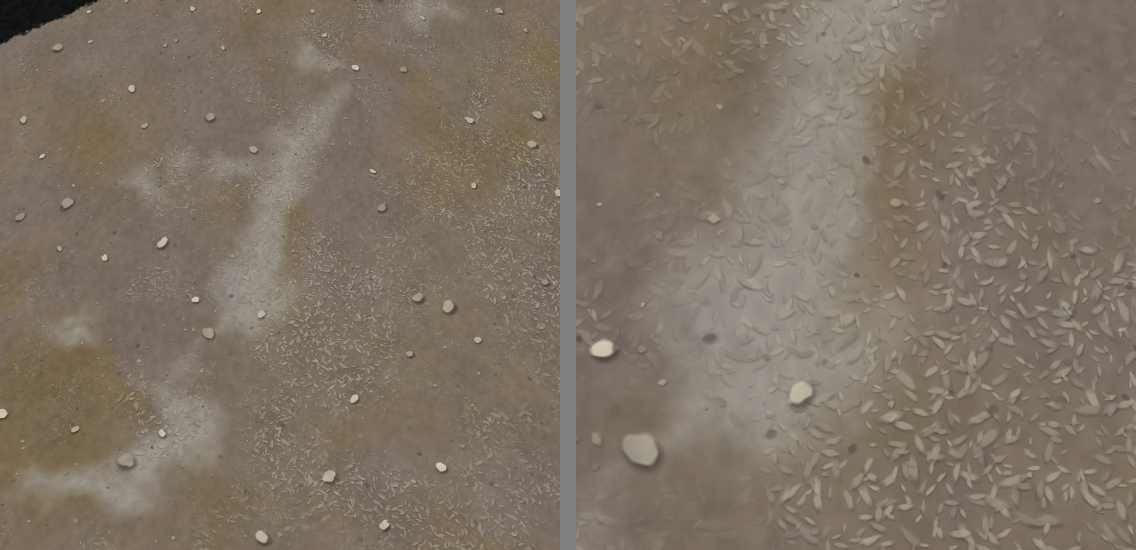
Left, the full canvas; right, a detail of the centre.
Give the GLSL for this texture, as a Shadertoy shader.

```glsl
// Bare brown ground seen at a slant: mottled soil, a winding trail of pale dust,
// short straw-like grit and scattered stones, with a dark gap in the top corner.
// Soil and dust are layered value noise; grit and stones are jittered grid ellipses.

const vec3 SOIL = vec3(0.480, 0.428, 0.365);
const vec3 OCHRE = vec3(0.468, 0.402, 0.295);
const vec3 MAUVE = vec3(0.478, 0.425, 0.388);
const vec3 DUST = vec3(0.605, 0.585, 0.555);
const vec3 STRAW = vec3(0.675, 0.640, 0.580);
const vec3 STONE = vec3(0.760, 0.720, 0.650);
const vec3 GAP = vec3(0.075, 0.078, 0.080);

// Dust trail and loose patches: x, y, radius
const vec3 TRAIL[9] = vec3[9](
    vec3(0.610, 0.820, 0.010), vec3(0.525, 0.740, 0.035), vec3(0.512, 0.640, 0.040),
    vec3(0.455, 0.480, 0.075), vec3(0.390, 0.400, 0.005), vec3(0.280, 0.320, 0.012),
    vec3(0.355, 0.225, 0.045), vec3(0.220, 0.115, 0.050), vec3(0.060, 0.135, 0.020));
const vec3 PATCHES[6] = vec3[6](
    vec3(0.235, 0.650, 0.030), vec3(0.325, 0.688, 0.024), vec3(0.135, 0.415, 0.030),
    vec3(0.430, 0.705, 0.030), vec3(0.560, 0.885, 0.026), vec3(0.780, 0.975, 0.030));

vec3 hash3(vec2 p, float seed) {
    vec3 q = fract(vec3(p.xyx + seed * 7.31) * vec3(0.1031, 0.1030, 0.0973));
    q += dot(q, q.yxz + 33.33);
    return fract((q.xxy + q.yzz) * q.zyx);
}

float noise(vec2 p) {
    vec2 i = floor(p), f = fract(p);
    f = f * f * (3.0 - 2.0 * f);
    float low = mix(hash3(i, 0.0).x, hash3(i + vec2(1, 0), 0.0).x, f.x);
    float high = mix(hash3(i + vec2(0, 1), 0.0).x, hash3(i + vec2(1, 1), 0.0).x, f.x);
    return mix(low, high, f.y);
}

float fbm(vec2 p) {
    float sum = 0.0, amp = 0.5;
    for (int i = 0; i < 4; i++) {
        sum += amp * noise(p);
        p = mat2(1.6, 1.2, -1.2, 1.6) * p + 17.3;
        amp *= 0.5;
    }
    return sum / 0.9375;
}

mat2 rotation(float a) { return mat2(cos(a), sin(a), -sin(a), cos(a)); }

// Ellipses in jittered cells: x = cover, y = random tone, z = shadow below
vec3 scatter(vec2 p, float share, vec2 radii, float turn, float soft, float seed) {
    vec3 result = vec3(0.0, 0.5, 0.0);
    vec2 cell = floor(p);
    for (int k = 0; k < 9; k++) {
        vec2 id = cell + vec2(k % 3 - 1, k / 3 - 1);
        vec3 place = hash3(id, seed), kind = hash3(id, seed + 3.0);
        if (kind.x > share) continue;
        vec2 size = radii * mix(0.55, 1.25, kind.y * kind.y);
        vec2 offset = p - id - 0.12 - 0.76 * place.xy;
        mat2 spin = rotation((place.z - 0.5) * turn);
        vec2 q = spin * offset / size;
        vec2 below = spin * (offset + vec2(-0.25, 0.5) * size.y) / size;
        float chip = 0.5 * (noise(q * 1.4 + id * 5.0) - 0.5);
        float cover = 1.0 - smoothstep(1.0 - soft, 1.0 + soft, length(q) + chip);
        float shade = 1.0 - smoothstep(0.7, 1.6, length(below));
        if (cover > result.x) result.xy = vec2(cover, kind.z);
        result.z = max(result.z, shade);
    }
    return result;
}

// Distance to a segment whose radius changes along its length
float taper(vec2 p, vec3 a, vec3 b) {
    vec2 along = b.xy - a.xy;
    float t = clamp(dot(p - a.xy, along) / dot(along, along), 0.0, 1.0);
    return length(p - a.xy - along * t) - mix(a.z, b.z, t);
}

float dustDistance(vec2 p) {
    float d = 1.0;
    for (int i = 0; i < 8; i++) d = min(d, taper(p, TRAIL[i], TRAIL[i + 1]));
    for (int i = 0; i < 6; i++) {
        vec2 q = (p - PATCHES[i].xy) * vec2(0.75, 1.5);
        d = min(d, length(q) - PATCHES[i].z);
    }
    return d;
}

float blob(vec2 p, vec2 center, vec2 radii) {
    return exp(-dot((p - center) / radii, (p - center) / radii));
}

void mainImage(out vec4 fragColor, in vec2 fragCoord) {
    vec2 p = fragCoord / iResolution.y;
    // Ground plane: features shrink towards the top
    float scale = 1.2 - 0.65 * p.y;
    vec2 ground = vec2((p.x - 0.5) / scale, -log(scale) / 0.65);

    // Soil
    float broad = fbm(ground * 4.0 + 3.0), fine = fbm(ground * 95.0);
    vec3 color = mix(SOIL, OCHRE, smoothstep(0.45, 0.72, broad));
    color = mix(color, MAUVE, smoothstep(0.45, 0.7, fbm(ground * 5.0 + 41.0)));
    color *= 1.0 + 0.16 * (fbm(ground * 14.0 + 9.0) - 0.5) + 0.17 * (fine - 0.5);

    // Pale dust
    vec2 warp = vec2(fbm(p * 13.0), fbm(p * 13.0 + 50.0)) - 0.5;
    float dust = 1.0 - smoothstep(-0.045, 0.03, dustDistance(p + 0.11 * warp));
    dust *= 0.55 + 0.7 * fbm(ground * 28.0);
    color = mix(color, DUST * (0.93 + 0.14 * fine), clamp(dust, 0.0, 0.9));

    // Straw-like grit, thickest beside the trail
    float thick = 0.38 * blob(p, vec2(0.57, 0.41), vec2(0.11, 0.16))
        + 0.28 * blob(p, vec2(0.97, 0.53), vec2(0.12, 0.11))
        + 0.20 * blob(p, vec2(0.50, 0.10), vec2(0.22, 0.16))
        + 0.14 * smoothstep(0.4, 0.75, p.x) + 0.20 * dust;
    float grit = smoothstep(0.42, 0.92, fbm(ground * 11.0 + 70.0) + thick);
    for (int i = 0; i < 2; i++) {
        vec2 q = rotation(0.7 * float(i)) * ground * (76.0 + 26.0 * float(i));
        vec3 straw = scatter(q, 0.7, vec2(0.50, 0.19), 6.28, 0.45, 11.0 + float(i));
        color *= 1.0 - 0.16 * grit * straw.z;
        color = mix(color, STRAW * (0.82 + 0.24 * straw.y), 0.72 * grit * straw.x);
    }

    // Pebbles, then larger pale stones
    vec3 pebble = scatter(ground * 36.0, 0.42, vec2(0.12, 0.085), 2.0, 0.4, 23.0);
    color *= 1.0 - 0.18 * pebble.z;
    color = mix(color, STONE * mix(0.45, 0.95, pebble.y), 0.75 * pebble.x);
    vec3 stone = scatter(ground * 9.5, 0.36, vec2(0.115, 0.085), 1.6, 0.2, 37.0);
    color *= 1.0 - 0.35 * stone.z;
    color = mix(color, STONE * mix(0.78, 1.08, stone.y) * (0.9 + 0.2 * fine), 0.95 * stone.x);

    // Dark gap beyond the corner edge
    float edge = (p.x / 0.18 + (1.0 - p.y) / 0.08 - 1.0) * 0.073 + 0.012 * (fine - 0.5);
    color = mix(GAP * (0.5 + fine), color, smoothstep(-0.004, 0.004, edge));
    fragColor = vec4(color, 1.0);
}
```
